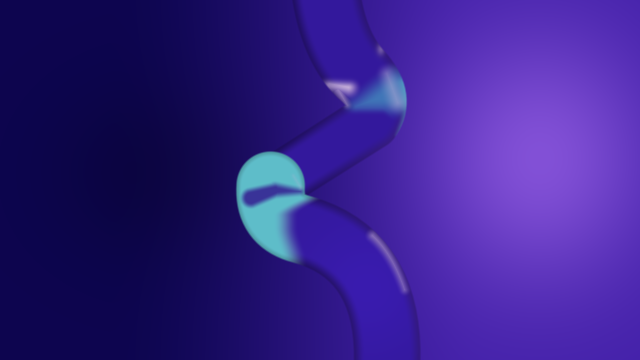
Reproduce this background procedurally as a Shadertoy shader.

```glsl
const vec3 NAVY = vec3(0.05, 0.02, 0.31);
const vec3 VIOLET = vec3(0.26, 0.125, 0.66);
const vec3 LILAC = vec3(0.25, 0.19, 0.18);
const vec3 GLASS = vec3(0.20, 0.095, 0.61);
const vec3 CYAN = vec3(0.37, 0.74, 0.79);
const vec3 TEAL = vec3(0.25, 0.46, 0.72);
const vec3 PEARL = vec3(0.80, 0.71, 0.86);

// Signed distance to a capsule whose radius varies from r0 to r1
float capsule(vec2 p, vec2 a, vec2 b, float r0, float r1) {
    vec2 ab = b - a;
    float h = clamp(dot(p - a, ab) / dot(ab, ab), 0.0, 1.0);
    return length(p - a - ab * h) - mix(r0, r1, h);
}

vec2 bezier(vec2 a, vec2 b, vec2 c, float t) {
    return mix(mix(a, b, t), mix(b, c, t), t);
}

// Signed distance to a tube swept along a quadratic curve
float tube(vec2 p, vec2 a, vec2 b, vec2 c, float r0, float r1) {
    const int STEPS = 18;
    float d = 10.0;
    for (int i = 0; i < STEPS; i++) {
        float t0 = float(i) / float(STEPS);
        float t1 = float(i + 1) / float(STEPS);
        d = min(d, capsule(p, bezier(a, b, c, t0), bezier(a, b, c, t1),
                           mix(r0, r1, t0), mix(r0, r1, t1)));
    }
    return d;
}

float inside(float d, float soft) {
    return 1.0 - smoothstep(-soft, soft, d);
}

float glow(vec2 p, vec2 centre, vec2 size) {
    vec2 q = (p - centre) / size;
    return exp(-dot(q, q));
}

vec3 backdrop(vec2 p) {
    vec3 col = mix(NAVY, VIOLET, smoothstep(0.3, 1.35, p.x));
    col *= 1.0 - 0.2 * glow(p, vec2(0.45, 0.52), vec2(0.30, 0.25));
    return col + LILAC * glow(p, vec2(1.50, 0.56), vec2(0.32, 0.36));
}

// Glass body with a darker rim that borrows from the backdrop
vec3 glassBody(vec2 p, float d, vec3 behind) {
    vec3 body = GLASS * (1.0 + 0.12 * glow(p, vec2(1.02, 0.2), vec2(0.2)));
    return mix(behind * 0.78, body, smoothstep(-0.004, 0.032, -d));
}

// Reflections on the upper bend
vec3 lightUpper(vec2 p, vec3 col) {
    float floorLine = 0.688 - 0.10 * smoothstep(1.06, 1.15, p.x);
    float lit = smoothstep(-0.012, 0.014, p.y - floorLine);
    float wash = inside(capsule(p, vec2(0.99, 0.705), vec2(1.105, 0.745), 0.012, 0.055), 0.035);
    col = mix(col, TEAL, wash * lit);
    float rim = inside(capsule(p, vec2(1.125, 0.77), vec2(1.138, 0.70), 0.007, 0.010), 0.02);
    float tail = inside(capsule(p, vec2(1.138, 0.70), vec2(1.105, 0.625), 0.008, 0.001), 0.013);
    col = mix(col, CYAN, max(rim * 0.75, tail * 0.6));
    float sheen = inside(capsule(p, vec2(1.075, 0.795), vec2(1.105, 0.715), 0.010, 0.016), 0.025);
    col = mix(col, PEARL, sheen * 0.5 * lit);
    float flare = inside(capsule(p, vec2(0.915, 0.768), vec2(0.968, 0.758), 0.012, 0.016), 0.022);
    flare = max(flare, 0.65 * inside(capsule(p, vec2(0.94, 0.75), vec2(0.965, 0.708), 0.012, 0.003), 0.014));
    flare *= 1.0 - smoothstep(0.755, 0.792, p.y);
    col = mix(col, PEARL, flare);
    return mix(col, PEARL, 0.4 * glow(p, vec2(1.058, 0.863), vec2(0.011, 0.016)));
}

// Cyan cap, its dark reflection and the streak on the lower arm
vec3 lightLower(vec2 p, float d, vec3 col) {
    float edge = 0.792 + 0.12 * smoothstep(0.40, 0.485, p.y)
               + 0.03 * smoothstep(0.37, 0.27, p.y) * 0.8;
    float cap = 1.0 - smoothstep(-0.032, 0.038, p.x - edge);
    vec3 capCol = CYAN * mix(0.82, 1.0, smoothstep(0.0, 0.016, -d));
    col = mix(col, capCol, cap) + vec3(0.16, 0.07, -0.02) * cap * (1.0 - cap);
    float shade = inside(capsule(p, vec2(0.697, 0.450), vec2(0.765, 0.472), 0.023, 0.016), 0.010);
    shade = max(shade, inside(capsule(p, vec2(0.765, 0.472), vec2(0.835, 0.468), 0.016, 0.005), 0.012));
    col = mix(col, GLASS * vec3(1.05, 1.6, 0.95), shade * 0.92);
    float glint = inside(capsule(p, vec2(0.815, 0.512), vec2(0.836, 0.478), 0.001, 0.003), 0.009);
    col = mix(col, PEARL, glint * 0.3);
    float streak = inside(tube(p, vec2(1.035, 0.345), vec2(1.09, 0.295), vec2(1.124, 0.195), 0.008, 0.004), 0.016);
    return mix(col, PEARL, streak * 0.62);
}

void mainImage(out vec4 fragColor, in vec2 fragCoord) {
    // Height is one unit; the layout stays centred at any aspect
    vec2 p = (fragCoord - 0.5 * iResolution.xy) / iResolution.y + vec2(0.889, 0.5);
    float soft = 1.0 / iResolution.y + 0.0008;
    vec3 background = backdrop(p);
    vec3 col = background;

    // Upper arm, right bend and the diagonal behind the cap
    vec2 shoulder = vec2(1.0, 0.796);
    vec2 elbow = vec2(1.032, 0.662);
    vec2 capCentre = vec2(0.752, 0.484);
    float upper = tube(p, vec2(0.905, 1.023), vec2(0.926, 0.873), shoulder, 0.095, 0.092);
    upper = min(upper, tube(p, shoulder, vec2(1.072, 0.727), elbow, 0.092, 0.078));
    upper = min(upper, capsule(p, elbow, capCentre, 0.078, 0.076));
    col = mix(col, lightUpper(p, glassBody(p, upper, background)), inside(upper, soft));

    // Left bend and the lower arm in front
    vec2 hip = vec2(0.838, 0.363);
    float lower = tube(p, capCentre, vec2(0.745, 0.387), hip, 0.095, 0.095);
    lower = min(lower, tube(p, hip, vec2(1.097, 0.292), vec2(1.074, -0.042), 0.095, 0.092));
    col = mix(col, lightLower(p, lower, glassBody(p, lower, background)), inside(lower, soft));

    fragColor = vec4(col, 1.0);
}
```
